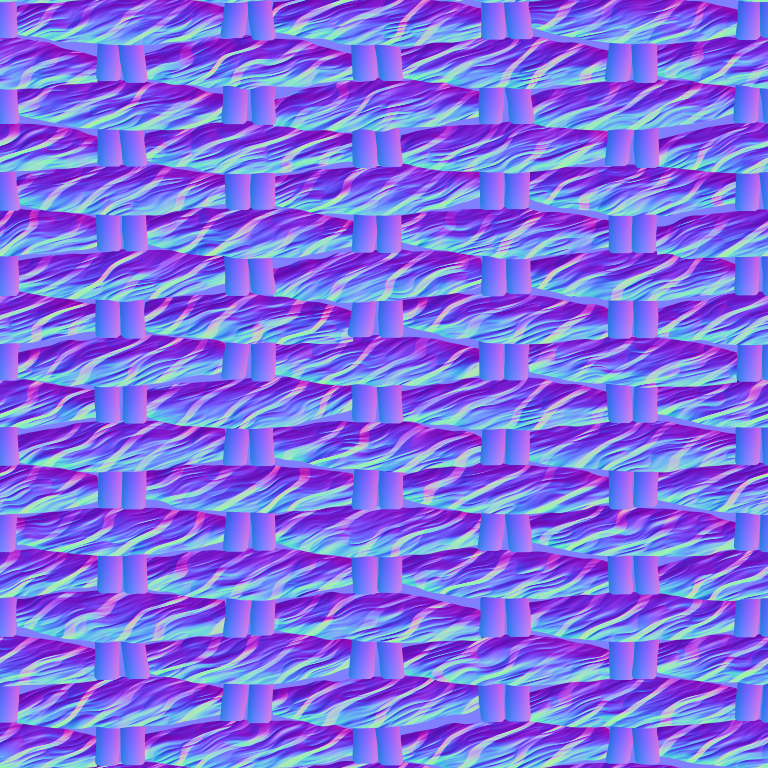
Write a WebGL 2 fragment shader that draws this texture map.

```glsl
#version 300 es
precision highp float;
// Tangent-space normal map of a wicker weave: 18 rows of twisted fibre strands,
// three per row in brick offset, each held between pairs of upright canes.
// Strand slopes come from a height function, cane slopes from a round profile.

uniform vec2 u_resolution;
out vec4 fragColor;

float hash(vec2 p) {
    vec3 q = fract(p.xyx * 0.1031);
    q += dot(q, q.yzx + 33.33);
    return fract((q.x + q.y) * q.z);
}

float noise(vec2 p) {
    vec2 i = floor(p), f = fract(p);
    f = f * f * f * (f * (f * 6.0 - 15.0) + 10.0);
    return mix(mix(hash(i), hash(i + vec2(1, 0)), f.x),
               mix(hash(i + vec2(0, 1)), hash(i + vec2(1, 1)), f.x), f.y);
}

// Spindle outline with a slightly frayed edge
float halfWidth(float x, float seed) {
    float u = x / 2.45;
    return 0.59 * (1.0 - 0.46 * u * u) + 0.09 * (noise(vec2(x * 2.3 + seed, seed)) - 0.5);
}

float strandHeight(vec2 p, float seed) {
    float v = p.y / halfWidth(p.x, seed);
    float body = -0.29 * v * v - 0.09 * v;

    // Twisted plies: a slow rise, then a steep drop toward the lower right
    float twist = p.x * 0.95 - p.y * 1.4 + 0.75 * noise(p * vec2(0.9, 1.8) + seed) + seed;
    float f = fract(twist);
    float ply = min(f / 0.76, (1.0 - f) / 0.24);
    ply *= 0.07 + 0.09 * hash(vec2(floor(twist), seed));

    // Fine fibres at a shallower angle than the plies
    float across = p.y - 0.33 * p.x + 0.22 * noise(p * vec2(1.3, 2.0) + seed + 7.0);
    float coarse = noise(vec2(p.x * 1.3 + seed, across * 5.5));
    float crease = abs(2.0 * noise(vec2(p.x * 1.7 - seed, across * 8.0 + 40.0)) - 1.0);
    float fine = noise(vec2(p.x * 3.0 + seed, across * 17.0 + 90.0));
    return body + ply + 0.11 * coarse + 0.045 * crease + 0.022 * fine;
}

// Green points down the canvas
vec3 encodeSlope(vec2 slope) {
    return 0.5 + 0.5 * normalize(vec3(-slope.x, slope.y, 1.0));
}

float roundBox(vec2 p, vec2 size, float radius) {
    vec2 q = abs(p) - size + radius;
    return length(max(q, 0.0)) + min(max(q.x, q.y), 0.0) - radius;
}

float cover(float d, float pixel) {
    return clamp(0.5 - d / pixel, 0.0, 1.0);
}

void main() {
    // One unit is one row height; the canvas holds 18 by 18 units
    vec2 p = gl_FragCoord.xy / u_resolution * 18.0;
    float pixel = 18.0 / u_resolution.y;
    vec3 color = vec3(0.5, 0.5, 1.0);

    // Paint nearby rows from the bottom up
    for (int k = -1; k <= 1; k++) {
        float row = floor(p.y) + float(k);
        float wrappedRow = mod(row, 18.0);
        float y = p.y - row - 0.5;
        float shift = 2.84 + 3.0 * mod(row + 1.0, 2.0);

        // Strand, with its own tilt and bend
        float x = p.x - shift + 3.0;
        vec2 id = vec2(mod(floor(x / 6.0), 3.0), wrappedRow);
        float seed = 1.0 + 37.0 * hash(id + 3.0);
        vec2 s = vec2(mod(x, 6.0) - 3.0, y - 0.04);
        s.y -= (hash(id + 11.0) - 0.5) * 0.1 * s.x;
        s.y -= (hash(id + 23.0) - 0.5) * 0.035 * s.x * s.x;
        float d = max(abs(s.y) - halfWidth(s.x, seed),
                      abs(s.x) - 2.47 + 0.35 * s.y * s.y);
        if (d < pixel) {
            float e = 0.018;
            float h = strandHeight(s, seed);
            vec2 slope = vec2(strandHeight(s + vec2(e, 0), seed),
                              strandHeight(s + vec2(0, e), seed)) - h;
            color = mix(color, encodeSlope(slope / e * 1.12), cover(d, pixel));
        }

        // Pair of canes, each leaning a little
        x = p.x - shift;
        id = vec2(mod(floor(x / 6.0), 3.0), wrappedRow);
        for (float side = -1.0; side <= 1.0; side += 2.0) {
            vec2 key = id + 50.0 + side * 9.0;
            vec2 c = vec2(mod(x, 6.0) - 3.0 - side * 0.295, y - 0.08);
            c.x += (hash(key) - 0.5) * 0.08;
            c.x -= (hash(key + 5.0) - 0.5 - side * 0.2) * 0.22 * (c.y - 0.1);
            c.y += (hash(key + 8.0) - 0.5) * 0.06;
            float caneWidth = 0.285 + 0.03 * (noise(c * 3.0 + key) - 0.5);
            float cane = roundBox(c, vec2(caneWidth, 0.5), 0.11);
            float t = c.x / caneWidth;
            vec2 slope = vec2(-0.9 * t * (0.6 + 0.4 * abs(t)), 0.02 - 0.42 * (c.y + 0.4));
            color = mix(color, encodeSlope(slope), cover(cane, pixel));
        }
    }
    fragColor = vec4(color, 1.0);
}
```
